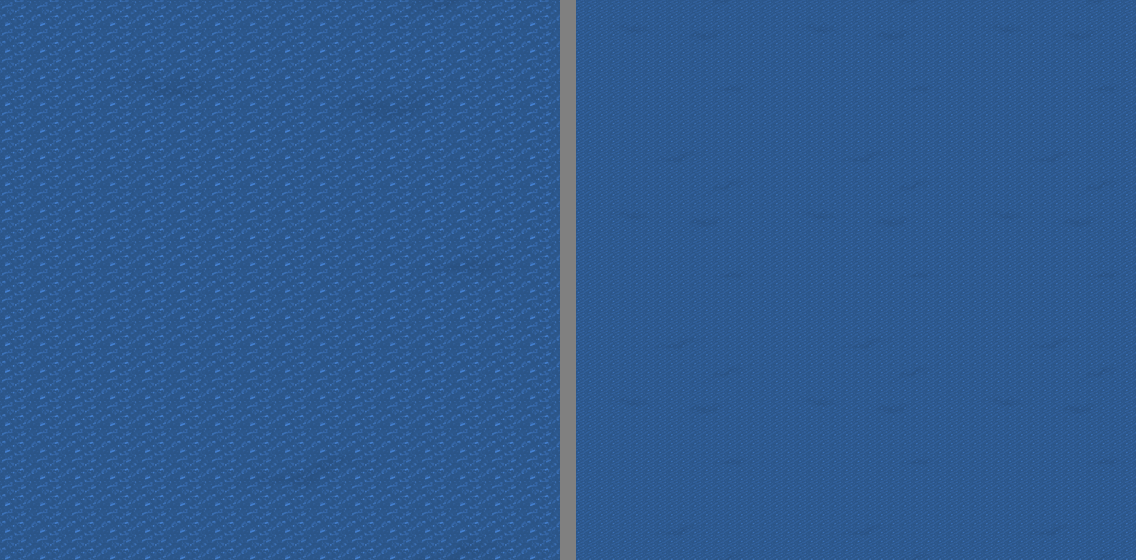
Left, the tile; right, the same tile 3 across and 3 down.
Write a three.js fragment shader that draws this texture.

```glsl
// Blue woven cloth: 16 by 21 repeats of a cell with three broken slanted rows
// of short stitches and bright flecks over fine speckled grain.
// A few faint creases, placed by hash, darken the cloth; all parts wrap.
varying vec2 vUv;

float hash(vec2 p) {
  return fract(sin(dot(p, vec2(12.9898, 78.233))) * 43758.5453);
}

// Value noise that wraps after "period" lattice steps
float wrapNoise(vec2 p, vec2 period) {
  vec2 i = floor(p);
  vec2 f = fract(p);
  f = f * f * (3.0 - 2.0 * f);
  vec2 a = mod(i, period);
  vec2 b = mod(i + 1.0, period);
  return mix(mix(hash(a), hash(vec2(b.x, a.y)), f.x),
             mix(hash(vec2(a.x, b.y)), hash(b), f.x), f.y);
}

// Slanted capsule, repeated in cells of 32 by 24 threads
float stitch(vec2 p, vec2 centre, float halfLength, float radius) {
  vec2 cell = vec2(32.0, 24.0);
  vec2 d = mod(p - centre + 0.5 * cell, cell) - 0.5 * cell;
  vec2 along = normalize(vec2(1.0, 0.4));
  d -= along * clamp(dot(d, along), -halfLength, halfLength);
  return 1.0 - smoothstep(radius - 0.5, radius + 0.5, length(d));
}

// Four columns of three stitches, alternating dashes and dots, each uneven
float stitches(vec2 p) {
  float light = 0.0;
  for (int i = 0; i < 12; i++) {
    float n = float(i);
    float column = floor(n / 3.0);
    vec2 jitter = vec2(hash(vec2(n, 2.0)), hash(vec2(n, 5.0))) - 0.5;
    vec2 centre = vec2(8.0 * column + 5.0, 8.0 * mod(n, 3.0) + 4.0 * column + 2.0);
    float dash = 1.0 - mod(column, 2.0);
    float halfLength = dash * mix(0.7, 1.8, hash(vec2(n, 8.0)));
    float strength = mix(0.4, 1.0, hash(vec2(n, 17.0)));
    light = max(light, strength * stitch(p, centre + jitter * vec2(4.0, 2.0), halfLength, 0.75));
  }
  return light;
}

// Faint wavering creases scattered over the cloth
float creases(vec2 uv) {
  float wobble = wrapNoise(uv * 24.0, vec2(24.0)) - 0.5;
  float dark = 0.0;
  for (int i = 0; i < 6; i++) {
    float n = float(i);
    vec2 centre = vec2(hash(vec2(n, 3.0)), hash(vec2(n, 7.0)));
    vec2 d = fract(uv - centre + 0.5) - 0.5;
    d.y -= d.x * mix(-0.1, 0.55, hash(vec2(n, 11.0))) + 0.03 * wobble;
    d /= vec2(mix(0.04, 0.11, hash(vec2(n, 13.0))), 0.014);
    dark = max(dark, exp(-dot(d, d)));
  }
  return dark;
}

void main() {
  vec3 baseBlue = vec3(0.172, 0.34, 0.545);
  vec3 midBlue = vec3(0.205, 0.395, 0.645);
  vec3 brightBlue = vec3(0.27, 0.51, 0.83);

  vec2 thread = vUv * vec2(16.0, 21.0) * vec2(32.0, 24.0);

  // Speckled grain that repeats with the cell, gathered loosely on slanted rows
  float row = 0.5 + 0.5 * cos(6.2831853 * (thread.y / 8.0 - thread.x / 16.0 + 0.06));
  float grain = wrapNoise(thread * 0.75, vec2(24.0, 18.0));
  float clump = wrapNoise(thread * 0.25, vec2(8.0, 6.0));
  float tone = smoothstep(0.55, 0.9, 0.22 * row + 0.65 * grain + 0.25 * clump);
  vec3 colour = mix(baseBlue, midBlue, tone);
  colour *= 0.96 + 0.07 * grain;

  // Bright stitches, slightly different from one repeat to the next
  float variation = wrapNoise(vUv * vec2(16.0, 21.0), vec2(16.0, 21.0));
  colour = mix(colour, brightBlue, stitches(thread) * (0.8 + 0.2 * variation));

  // Wear
  colour *= 1.0 - 0.055 * creases(vUv);

  gl_FragColor = vec4(colour, 1.0);
}
```
